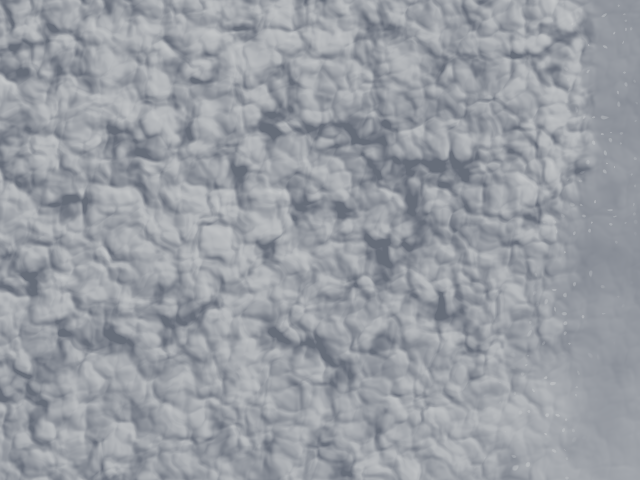
A Shadertoy shader for this texture:

```glsl
// Tumbled snow clods in soft side light, thinning into smooth shaded snow on the right.

const vec3 SHADE_COLOR = vec3(0.53, 0.55, 0.585);
const vec3 LIGHT_COLOR = vec3(0.74, 0.75, 0.76);
const vec2 LIGHT_DIR = vec2(0.66, 0.75);
const float CLOD_FREQ = 18.0;      // large clods per canvas height
const float CHUNK_FREQ = 33.0;     // middle-sized chunks
const float CRUMB_FREQ = 63.0;     // small crumbs
const float SLOPE_STEP = 0.0045;   // softness of the relief
const float RELIEF_GAIN = 0.36;
const float CAVITY_GAIN = 0.42;
const float HOLE_DEPTH = 0.75;
const float BASE_TONE = 0.66;
const float SPECK_FREQ = 48.0;

vec2 hash2(vec2 p) {
    vec3 q = fract(vec3(p.xyx) * vec3(0.1031, 0.1030, 0.0973));
    q += dot(q, q.yzx + 33.33);
    return fract((q.xx + q.yz) * q.zy);
}

float noise(vec2 p) {
    vec2 c = floor(p), f = fract(p);
    f = f * f * (3.0 - 2.0 * f);
    return mix(mix(hash2(c).x, hash2(c + vec2(1, 0)).x, f.x),
               mix(hash2(c + vec2(0, 1)).x, hash2(c + vec2(1, 1)).x, f.x), f.y);
}

float fbm(vec2 p) {
    float sum = 0.0, amp = 0.5;
    for (int i = 0; i < 4; i++) {
        sum += amp * noise(p);
        p = mat2(1.6, 1.2, -1.2, 1.6) * p + 7.3;
        amp *= 0.5;
    }
    return sum / 0.9375;
}

// Smooth union of randomly sized, tilted domes: one per cell
float domes(vec2 p) {
    const float CRISPNESS = 11.0;
    vec2 cell = floor(p);
    float sum = 0.0;
    for (int y = -1; y <= 1; y++)
    for (int x = -1; x <= 1; x++) {
        vec2 id = cell + vec2(x, y);
        vec2 shape = hash2(id + 91.7);
        vec2 d = p - id - 0.5 - 0.8 * (hash2(id) - 0.5);
        float angle = 6.2832 * shape.x;
        float along = dot(d, vec2(cos(angle), sin(angle)));
        float dist2 = dot(d, d) * mix(1.5, 0.9, shape.y) + 0.6 * along * along;
        sum += exp(CRISPNESS * (0.45 * shape.y - dist2));
    }
    return log(sum + 1e-6) / CRISPNESS;
}

vec2 warp(vec2 p) {
    return p + 0.022 * (vec2(noise(p * 21.0), noise(p * 21.0 + 40.0)) - 0.5)
             + 0.008 * (vec2(noise(p * 55.0), noise(p * 55.0 + 80.0)) - 0.5);
}

float relief(vec2 p) {
    vec2 w = warp(p);
    float fineness = smoothstep(0.3, 1.1, p.x);
    return mix(0.85, 0.45, fineness) * domes(w * CLOD_FREQ) / CLOD_FREQ
         + mix(0.55, 0.75, fineness) * domes(w * CHUNK_FREQ + 13.0) / CHUNK_FREQ
         + 0.35 * domes(w * CRUMB_FREQ + 29.0) / CRUMB_FREQ;
}

// Small round bright crumbs, kept in a few cells only
float specks(vec2 p) {
    vec2 id = floor(p);
    vec2 rnd = hash2(id + 5.1);
    float radius = mix(0.12, 0.3, rnd.y);
    float d = length(fract(p) - 0.5 - 0.4 * (hash2(id + 17.0) - 0.5));
    return step(0.7, rnd.x) * (1.0 - smoothstep(radius * 0.4, radius, d));
}

void mainImage(out vec4 fragColor, in vec2 fragCoord) {
    vec2 uv = fragCoord / iResolution.xy;
    vec2 p = fragCoord / iResolution.y;
    float broad = fbm(p * 4.0 + 3.0);
    float patches = fbm(p * 11.0 + 20.0);

    // Rough field fading to the smooth slope, wider and softer at the bottom
    float low = 1.0 - smoothstep(0.0, 0.6, uv.y);
    float edge = 0.915 - 0.13 * low + 0.09 * (broad - 0.5) + 0.05 * (patches - 0.5);
    float blur = mix(0.025, 0.17, low);
    float rough = 1.0 - smoothstep(edge - blur, edge + blur, uv.x);
    float contrast = mix(0.13, 1.0, rough) * mix(0.8, 1.0, smoothstep(0.0, 0.5, uv.y));

    // Directional light on the clods
    vec2 reach = LIGHT_DIR * SLOPE_STEP;
    float lit = (relief(p - reach) - relief(p + reach)) / (2.0 * SLOPE_STEP);

    // Darker gaps between clods, with occasional deep holes
    vec2 w = warp(p);
    float height = domes(w * CLOD_FREQ) + 0.5 * domes(w * CHUNK_FREQ + 13.0);
    float cavity = 1.0 - smoothstep(-0.15, 0.4, height);
    float hole = cavity * smoothstep(0.52, 0.72, fbm(p * 14.0 + 60.0));

    float tone = BASE_TONE + 0.5 * (broad - 0.5) + 0.35 * (patches - 0.5);
    tone += contrast * (RELIEF_GAIN * lit - CAVITY_GAIN * (cavity - 0.2) - HOLE_DEPTH * hole);

    // Shaded slope, bright rim and loose crumbs along it
    tone -= (1.0 - rough) * mix(0.42, 0.22, low);
    float rim = exp(-pow((uv.x - edge + 0.05) / 0.05, 2.0)) * smoothstep(0.3, 0.6, uv.y);
    tone += 0.2 * rim;
    float scatter = exp(-pow((uv.x - edge - 0.03) / 0.06, 2.0));
    tone += 0.45 * scatter * specks(w * SPECK_FREQ);

    tone -= 0.5 * max(tone - 0.8, 0.0);
    tone = clamp(tone, -0.6, 1.2);
    fragColor = vec4(mix(SHADE_COLOR, LIGHT_COLOR, tone), 1.0);
}
```
